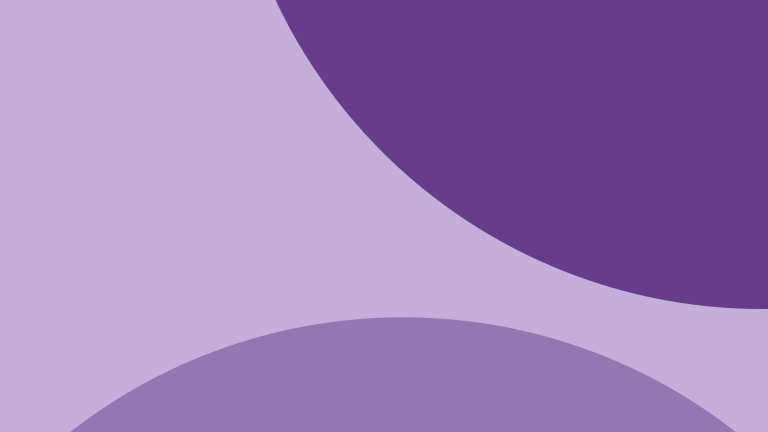
This background is drawn by a Shadertoy shader. Its source:

```glsl
const vec3 LILAC = vec3(0.769, 0.682, 0.853);
const vec3 MAUVE = vec3(0.580, 0.461, 0.692);
const vec3 VIOLET = vec3(0.402, 0.237, 0.541);

float circleDistance(vec2 point, vec2 center, float radius) {
    return length(point - center) - radius;
}

// Coverage of a shape, with an edge one pixel wide
float coverage(float dist, float pixelSize) {
    return clamp(0.5 - dist / pixelSize, 0.0, 1.0);
}

vec3 paintDisc(vec3 base, vec3 tint, vec2 point, vec2 center, float radius, float pixelSize) {
    return mix(base, tint, coverage(circleDistance(point, center, radius), pixelSize));
}

void mainImage(out vec4 fragColor, in vec2 fragCoord) {
    // Canvas height is one unit
    float pixelSize = 1.0 / iResolution.y;
    vec2 point = fragCoord * pixelSize;

    vec3 color = LILAC;

    // Low hill rising from the bottom edge
    color = paintDisc(color, MAUVE, point, vec2(0.933, -0.9845), 1.25, pixelSize);

    // Large disc hanging over the upper right corner
    color = paintDisc(color, VIOLET, point, vec2(1.764, 1.529), 1.2443, pixelSize);

    fragColor = vec4(color, 1.0);
}
```
